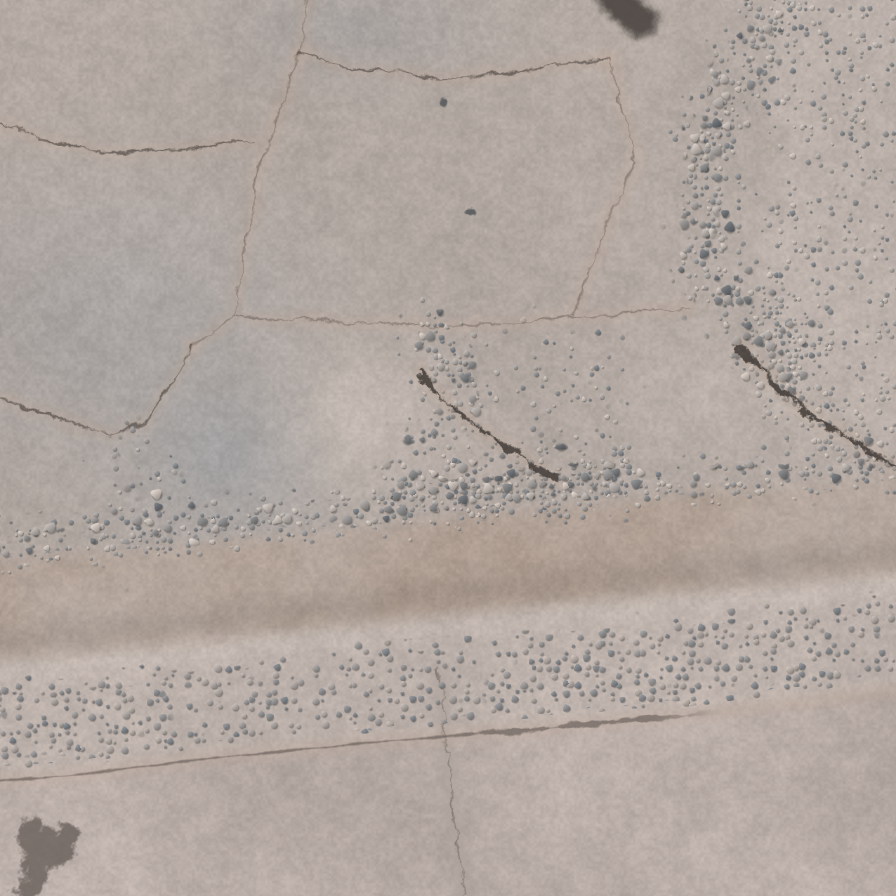
Reproduce this texture procedurally as a WebGL 2 fragment shader.

```glsl
#version 300 es
precision highp float;
// Weathered concrete: cracked slabs above a sloping curb, aggregate strip and gutter.
// Tones are soft patches and layered sines, cracks are bent four-point paths,
// and rubble is jittered cellular stones with density from distance fields.
uniform vec2 u_resolution;
out vec4 fragColor;

const vec3 SLAB = vec3(.70, .66, .635), COOL = vec3(.625, .625, .63);
const vec3 PALE = vec3(.77, .73, .70), TAN = vec3(.695, .625, .575);
const vec3 PINK = vec3(.72, .672, .65), DUST = vec3(.745, .655, .59);
const vec3 DARK = vec3(.27, .245, .23), STONE = vec3(.47, .49, .51);
const float SLOPE = .098, CURB_TOP = .372, CURB_FOOT = .262, GUTTER = .129;
const float RUBBLE = 82., GRIT = 145., AGGREGATE = 112.;
const float GRAIN = .055, MOTTLE = .022;
const vec2 LIGHT = vec2(-.6, .8);

// Each path holds four points
const mat4x2 SPINE = mat4x2(.341, 1, .335, .94, .288, .805, .26, .646);
const mat4x2 HOOK = mat4x2(.215, .612, .163, .529, .12, .513, 0, .557);
const mat4x2 UPPER = mat4x2(.335, .941, .391, .924, .508, .911, .68, .935);
const mat4x2 LEFT = mat4x2(0, .863, .065, .839, .143, .828, .28, .842);
const mat4x2 MIDDLE = mat4x2(.215, .612, .26, .646, .52, .635, .768, .657);
const mat4x2 BRANCH = mat4x2(.68, .935, .71, .818, .677, .753, .641, .648);
const mat4x2 GASH = mat4x2(.469, .586, .501, .545, .54, .518, .622, .464);
const mat4x2 GASH_R = mat4x2(.827, .612, .859, .577, .911, .531, 1, .479);
const mat4x2 JOINT = mat4x2(.49, .255, .497, .177, .505, .1, .518, 0);
const mat4x2 HEAP_R = mat4x2(.866, 1, .797, .857, .79, .7, .885, .61);
const mat4x2 HEAP_LOW = mat4x2(0, .392, .39, .425, .61, .452, 1, .475);
const mat4x2 HEAP_MID = mat4x2(.48, .625, .515, .56, .46, .45, .68, .47);

float hash(vec2 p) {
  vec3 q = fract(p.xyx * .1031);
  q += dot(q, q.yzx + 33.33);
  return fract((q.x + q.y) * q.z);
}
float grain(vec2 p) {
  vec2 i = floor(p), f = smoothstep(0., 1., fract(p)), e = vec2(1, 0);
  return mix(mix(hash(i), hash(i + e), f.x), mix(hash(i + e.yx), hash(i + 1.), f.x), f.y) - .5;
}
float waves(vec2 p) {
  float sum = 0., amp = .5;
  for (int i = 0; i < 5; i++) {
    sum += amp * sin(p.x + 1.7 * sin(p.y + float(i)));
    p = mat2(1.3, 1.5, -1.5, 1.3) * p + 2.1;
    amp *= .6;
  }
  return sum;
}
float segment(vec2 p, vec2 a, vec2 b) {
  p -= a; b -= a;
  return length(p - b * clamp(dot(p, b) / dot(b, b), 0., 1.));
}
float path(vec2 p, mat4x2 m) {
  return min(min(segment(p, m[0], m[1]), segment(p, m[1], m[2])), segment(p, m[2], m[3]));
}
float glow(float d, float w) { return exp(-d * d / (w * w)); }
float spot(vec2 p, float x, float y, float w, float h) {
  return glow(length((p - vec2(x, y)) / vec2(w, h)), 1.);
}
float disc(float d, float r, float soft) { return 1. - smoothstep(r - soft, r + soft, d); }

// Scatter shaded stones; cover is the share of occupied cells
vec3 addStones(vec3 col, vec2 p, float cover, vec3 low, vec3 high, float soft) {
  float mask = 0., shadow = 0.;
  vec3 stone = low;
  for (int k = 0; k < 9; k++) {
    vec2 cell = floor(p) + vec2(k % 3 - 1, k / 3 - 1);
    float h = hash(cell + 7.3), r = mix(.17, .46, hash(cell + 31.7));
    float here = smoothstep(0., .06, cover - h);
    vec2 d = p - cell - .2 - .6 * vec2(hash(cell), hash(cell + 53.1));
    float lobes = 1. + .16 * sin(3. * atan(d.y, d.x) + 40. * h);
    float m = here * disc(length(d) * lobes, r, max(.08, soft));
    shadow = max(shadow, here * disc(length(d + LIGHT * .16), r, .15));
    if (m > mask) {
      mask = m;
      stone = mix(low, high, hash(cell + 11.9)) * (1. + .18 * dot(d, LIGHT) / r);
    }
  }
  return mix(col * (1. - .3 * shadow), stone, mask);
}
vec3 addCrack(vec3 col, float d, float w, float depth, float px) {
  col = mix(col, DUST, .3 * glow(d, .009));
  return mix(col, DARK, depth * disc(d, max(w, .0002), px + .0006));
}

void main() {
  vec2 uv = gl_FragCoord.xy / u_resolution;
  float px = .75 / min(u_resolution.x, u_resolution.y);
  float broad = waves(uv * 9.), rough = waves(uv * 75. + 4.), side = waves(uv.yx * 68.);
  vec2 bent = uv + .0035 * vec2(rough, side) + .0012 * waves(uv * 260.);
  float v = uv.y - SLOPE * uv.x + .003 * broad, w = .75 + .8 * rough;

  // Slab tones
  vec3 col = mix(SLAB, COOL, .55 * spot(uv, .13, .64, .2, .14));
  col = mix(col, COOL, .8 * spot(uv, .25, .49, .1, .09));
  col = mix(col, COOL, .45 * spot(uv, .4, .97, .13, .06));
  col = mix(col, PALE, .75 * spot(bent, .41, .54, .08, .07));
  col = mix(col, PALE, .6 * spot(bent, .77, .56, .09, .08));
  float gravel = smoothstep(.83, .89, bent.x + .02 * broad) * smoothstep(.47, .55, uv.y);
  col = mix(col, PALE, .45 * gravel);

  // Curb face, pale lip, aggregate strip and lower slab
  float below = disc(v, CURB_TOP, .015), lower = disc(v, GUTTER, .004);
  col = mix(col, mix(TAN, SLAB, .35 + .35 * broad), below);
  col = mix(col, mix(PINK, PALE, .35), disc(v, CURB_FOOT, .013));
  col = mix(col, PALE, .65 * glow(v - CURB_FOOT + .014, .014));
  col *= 1. - .07 * glow(v - CURB_FOOT - .025, .018);
  float strip = smoothstep(.135, .155, v) * disc(v, .233, .018);
  col = mix(col, PINK + .018 * broad, lower);
  col *= 1. + MOTTLE * (broad + rough) + GRAIN * (grain(uv * 380.) + grain(uv * 190.));

  // Cracks and joints
  float gashR = path(bent, GASH_R), gash = min(path(bent, GASH), gashR);
  float fine = min(min(path(bent, UPPER), path(bent, LEFT)), path(bent, HOOK));
  float faint = min(min(path(bent, SPINE), path(bent, MIDDLE)), path(bent, BRANCH));
  float joint = path(bent, JOINT), seam = mix(.0014, .0035, smoothstep(.5, .54, uv.x));
  col = addCrack(col, faint, .001 * w, .38, px);
  col = addCrack(col, fine, .0014 * w, .62, px);
  col = addCrack(mix(col, COOL, .5 * glow(joint, .008)), joint, .001 * w, .4, px);
  col = addCrack(col, abs(v - GUTTER), seam * w, .48 * disc(uv.x, .77, .05), px);

  // Loose rubble and exposed aggregate
  float heap = .75 * glow(path(bent, HEAP_R), .032) + .6 * glow(path(bent, HEAP_LOW), .022)
    + .65 * glow(path(bent, HEAP_MID), .032) + .45 * glow(gashR, .025) + .3 * spot(uv, .16, .44, .05, .07);
  float speckle = .25 * gravel + .3 * spot(uv, .61, .57, .08, .06);
  col = addStones(col, uv * GRIT, .75 * heap + speckle, STONE, PALE, GRIT * px);
  col = addStones(col, uv * RUBBLE + 30., (.7 * heap - .06) * (1. - .7 * below), STONE * .85, PALE, RUBBLE * px);
  col = addStones(col, uv * AGGREGATE + 80., strip * (.5 + .12 * broad), STONE, SLAB, AGGREGATE * px);
  col = addCrack(col, gash, .0032 * w, .88, px);

  // Pebbles, dark clump and stain
  float pebble = min(length(bent - vec2(.523, .763)), length(bent - vec2(.493, .884)));
  col = mix(col, STONE * .65, .8 * disc(pebble, .005, px + .001));
  col = mix(col, DARK, .85 * disc(segment(bent, vec2(.685, 1), vec2(.715, .978)), .018, .008));
  vec2 ragged = uv + .011 * vec2(rough, side);
  float stain = path(ragged, mat4x2(.03, .08, .04, .05, .073, .065, .03, .012));
  col = mix(col, DARK * 1.45, .75 * disc(stain, .013, .004));
  fragColor = vec4(col, 1);
}
```
